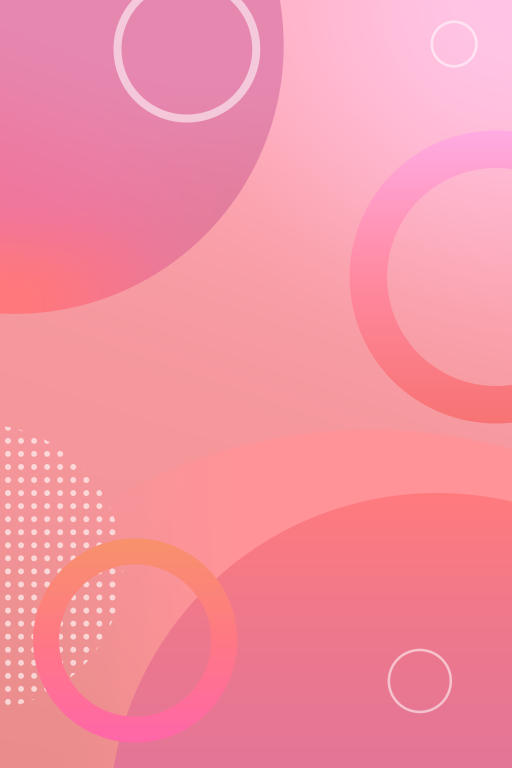
Reproduce this background procedurally as a Shadertoy shader.

```glsl
// Lengths are in canvas widths; circles are vec3(centre, radius)
const vec3 BG_LOW = vec3(0.92, 0.55, 0.55);
const vec3 BG_MID = vec3(0.96, 0.59, 0.61);
const vec3 BG_HIGH = vec3(1.00, 0.67, 0.73);
const vec3 BG_CORNER = vec3(1.00, 0.77, 0.90);

const vec3 HALO = vec3(0.723, -0.355, 1.0156);
const vec3 HALO_COLOR = vec3(1.00, 0.575, 0.595);

const vec3 TOP_DISC = vec3(0.029, 1.412, 0.525);
const vec3 TOP_MAUVE = vec3(0.90, 0.53, 0.69);
const vec3 TOP_PINK = vec3(0.94, 0.46, 0.61);
const vec3 TOP_ROSE = vec3(0.88, 0.49, 0.60);
const vec3 TOP_CORAL = vec3(1.00, 0.47, 0.48);

const vec3 LOW_DISC = vec3(0.854, -0.1035, 0.6406);
const vec3 LOW_CORAL = vec3(1.00, 0.48, 0.49);
const vec3 LOW_ROSE = vec3(0.93, 0.47, 0.55);
const vec3 LOW_MAUVE = vec3(0.89, 0.46, 0.59);

const vec3 BIG_RING = vec3(0.969, 0.959, 0.2495);
const float BIG_HALF = 0.0366;
const vec3 BIG_LILAC = vec3(1.00, 0.67, 0.89);
const vec3 BIG_PINK = vec3(1.00, 0.54, 0.63);
const vec3 BIG_CORAL = vec3(0.97, 0.45, 0.45);

const vec3 WARM_RING = vec3(0.264, 0.249, 0.174);
const float WARM_HALF = 0.0254;
const vec3 WARM_ORANGE = vec3(0.97, 0.57, 0.42);
const vec3 WARM_CORAL = vec3(1.00, 0.47, 0.52);
const vec3 WARM_PINK = vec3(1.00, 0.40, 0.66);

const vec3 DOT_CLIP = vec3(-0.039, 0.3925, 0.279);
const vec2 DOT_ORIGIN = vec2(0.0156, 0.129);
const float DOT_PITCH = 0.0255;
const float DOT_RADIUS = 0.0057;
const float DOT_OPACITY = 0.62;

const vec3 LINE_LARGE = vec3(0.365, 1.404, 0.1355);
const vec3 LINE_TOP = vec3(0.887, 1.414, 0.0435);
const vec3 LINE_LOW = vec3(0.820, 0.170, 0.0605);
const float LINE_THICK = 0.0078;
const float LINE_THIN = 0.0025;
const float LINE_OPACITY = 0.55;

float discDistance(vec2 p, vec3 circle) {
    return length(p - circle.xy) - circle.z;
}

float ringDistance(vec2 p, vec3 circle, float halfWidth) {
    return abs(discDistance(p, circle)) - halfWidth;
}

// Antialiased coverage of a signed distance
float cover(float d) {
    return clamp(0.5 - d * iResolution.x, 0.0, 1.0);
}

// Three colours spread evenly over t = 0..1
vec3 ramp(vec3 a, vec3 b, vec3 c, float t) {
    t = clamp(t, 0.0, 1.0) * 2.0;
    return mix(mix(a, b, min(t, 1.0)), c, max(t - 1.0, 0.0));
}

// Height within a ring, from 0 at its bottom to 1 at its top
float ringHeight(vec2 p, vec3 circle, float halfWidth) {
    return 0.5 + 0.5 * (p.y - circle.y) / (circle.z + halfWidth);
}

vec3 background(vec2 p) {
    vec3 color = mix(BG_LOW, BG_MID, smoothstep(0.0, 0.75, p.y + 0.2 * p.x));
    color = mix(color, BG_HIGH, smoothstep(0.75, 1.7, p.y + 0.35 * p.x));
    float corner = 1.0 - smoothstep(0.0, 0.75, distance(p, vec2(1.0, 1.5)));
    return mix(color, BG_CORNER, corner);
}

vec3 topDiscColor(vec2 p) {
    vec3 color = mix(TOP_PINK, TOP_MAUVE, smoothstep(1.05, 1.5, p.y + 0.4 * p.x));
    color = mix(color, TOP_ROSE, 0.8 * smoothstep(0.1, 0.5, p.x) * smoothstep(1.4, 1.0, p.y));
    float coral = smoothstep(1.12, 0.92, p.y) * smoothstep(0.42, 0.0, p.x);
    return mix(color, TOP_CORAL, coral);
}

float dotGrid(vec2 p) {
    vec2 cell = fract((p - DOT_ORIGIN) / DOT_PITCH + 0.5) - 0.5;
    float dots = length(cell) * DOT_PITCH - DOT_RADIUS;
    return cover(max(dots, discDistance(p, DOT_CLIP)));
}

void mainImage(out vec4 fragColor, in vec2 fragCoord) {
    vec2 p = fragCoord / iResolution.xy * vec2(1.0, 1.5);
    vec3 color = background(p);

    // Soft halo fading to the left
    float halo = smoothstep(0.006, -0.006, discDistance(p, HALO));
    color = mix(color, HALO_COLOR, halo * smoothstep(0.1, 0.5, p.x));

    // Large discs
    color = mix(color, topDiscColor(p), cover(discDistance(p, TOP_DISC)));
    vec3 lowColor = ramp(LOW_MAUVE, LOW_ROSE, LOW_CORAL, p.y / 0.54);
    color = mix(color, lowColor, cover(discDistance(p, LOW_DISC)));

    // Dotted half disc
    color = mix(color, vec3(1.0), DOT_OPACITY * dotGrid(p));

    // Gradient rings
    vec3 bigColor = ramp(BIG_CORAL, BIG_PINK, BIG_LILAC, ringHeight(p, BIG_RING, BIG_HALF));
    color = mix(color, bigColor, cover(ringDistance(p, BIG_RING, BIG_HALF)));
    vec3 warmColor = ramp(WARM_PINK, WARM_CORAL, WARM_ORANGE, ringHeight(p, WARM_RING, WARM_HALF));
    color = mix(color, warmColor, cover(ringDistance(p, WARM_RING, WARM_HALF)));

    // White outlines
    float lines = cover(ringDistance(p, LINE_LARGE, LINE_THICK));
    lines = max(lines, cover(ringDistance(p, LINE_TOP, LINE_THIN)));
    lines = max(lines, cover(ringDistance(p, LINE_LOW, LINE_THIN)));
    color = mix(color, vec3(1.0), LINE_OPACITY * lines);

    fragColor = vec4(color, 1.0);
}
```
